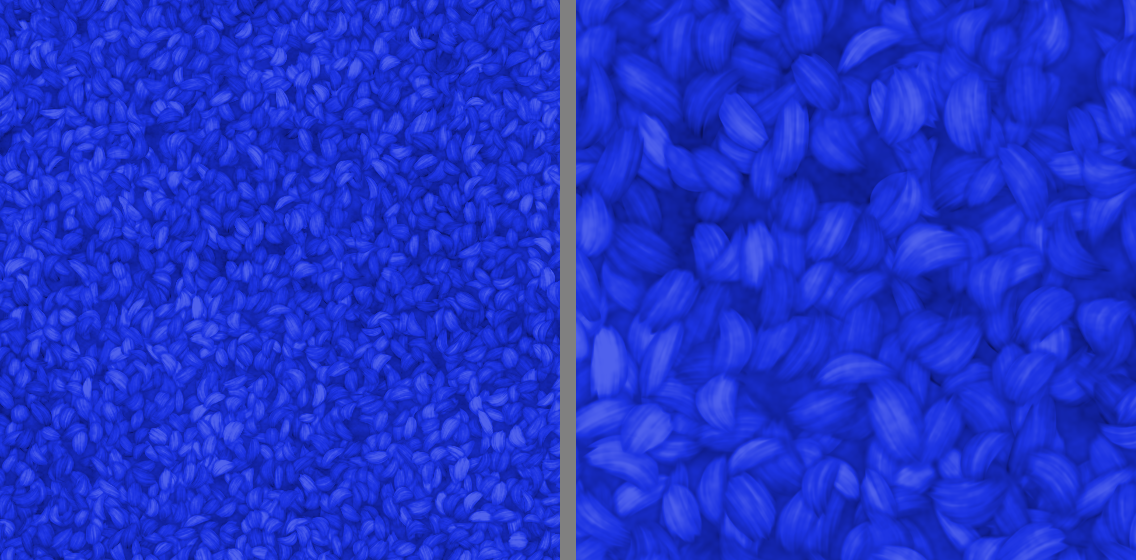
Left, the full canvas; right, a detail of the centre.
This texture is drawn by a WebGL 1 fragment shader. Its source:

```glsl
precision highp float;
// Blue terry cloth: overlapping curled yarn loops with fine strands.
uniform vec2 u_resolution;

float hash(vec2 p) {
  return fract(sin(dot(p, vec2(127.1, 311.7))) * 43758.5453);
}

float noise(vec2 p) {
  vec2 i = floor(p), f = fract(p);
  f = f * f * (3.0 - 2.0 * f);
  return mix(mix(hash(i), hash(i + vec2(1.0, 0.0)), f.x),
             mix(hash(i + vec2(0.0, 1.0)), hash(i + vec2(1.0, 1.0)), f.x), f.y);
}

// Paints the yarn loop of one cell over the brightness found so far.
float paintLoop(float below, vec2 p, vec2 cell, float layer) {
  vec2 seed = cell + layer * vec2(37.3, 71.9);
  vec2 center = cell + vec2(hash(seed + 3.1), hash(seed + 8.7));
  vec2 d = p - center;

  // Lean and bend the loop into a crescent
  float lean = 2.3 * (hash(seed + 14.2) - 0.5) + 1.2 * (noise(center * 0.25) - 0.35);
  float c = cos(lean), s = sin(lean);
  vec2 q = vec2(c * d.x - s * d.y, s * d.x + c * d.y);
  float bend = 1.7 * (hash(seed + 21.6) - 0.5);
  q.x += bend * (q.y * q.y - 0.15);
  vec2 size = vec2(mix(0.24, 0.42, hash(seed + 33.4)), mix(0.48, 0.70, hash(seed + 45.8)));
  float e = dot(q / size, q / size);

  // Soft shadow around the loop
  float v = below * (1.0 - 0.38 * (1.0 - smoothstep(0.7, 1.6, e)));

  // Twisted strands, rounded body and light from above
  float strand = noise(vec2(q.x * 12.0 + q.y * 2.5, q.y * 1.6) + seed * 5.3) - 0.5;
  float fine = noise(vec2(q.x * 26.0 + q.y * 4.0, q.y * 3.0) + seed * 9.1) - 0.5;
  float tone = mix(0.20, 0.66, hash(seed + 52.3)) + 0.05 * (layer - 2.0);
  float body = tone + 0.42 * (1.0 - e) + 0.34 * strand + 0.17 * fine
             + 0.22 * dot(d, vec2(-0.35, 1.0));
  float softness = mix(0.15, 0.55, hash(seed + 64.9));
  float cover = 1.0 - smoothstep(1.0 - softness, 1.08, e + 0.5 * strand);
  return mix(v, body, cover * mix(0.7, 1.0, hash(seed + 77.5)));
}

void main() {
  vec2 uv = gl_FragCoord.xy / u_resolution.y;

  // Dark ground between the loops
  float v = 0.06 + 0.38 * noise(uv * 55.0);

  // Three layers of loops, back to front
  for (int k = 0; k < 3; k++) {
    float layer = float(k);
    vec2 p = uv * (25.0 + layer) + layer * vec2(5.37, 9.71);
    p += 0.3 * vec2(noise(p * 0.8), noise(p * 0.8 + 31.0));
    vec2 cell = floor(p);
    for (int y = 1; y >= -1; y--) {
      for (int x = -1; x <= 1; x++) {
        v = paintLoop(v, p, cell + vec2(float(x), float(y)), layer);
      }
    }
  }

  // Fuzz and broad unevenness of the pile
  v += 0.10 * (noise(uv * 230.0) - 0.5) + 0.06 * (noise(uv * 400.0) - 0.5);
  v += 0.16 * (noise(uv * vec2(5.0, 9.0)) - 0.5);

  // Deep gaps, blue body, pale highlights
  vec3 color = mix(vec3(0.03, 0.06, 0.36), vec3(0.06, 0.12, 0.59), smoothstep(-0.12, 0.10, v));
  color = mix(color, vec3(0.11, 0.20, 0.89), clamp((v - 0.06) / 0.50, 0.0, 1.0));
  color = mix(color, vec3(0.31, 0.38, 0.93), smoothstep(0.52, 1.08, v));
  gl_FragColor = vec4(color, 1.0);
}
```
